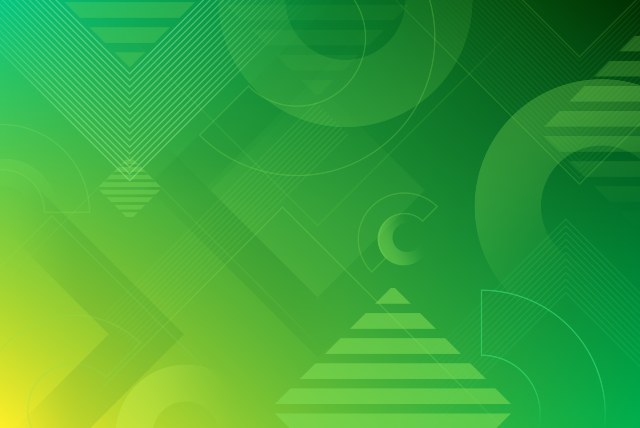
Give the GLSL for this background, as a Shadertoy shader.

```glsl
// Green to yellow gradient field overlaid with translucent rings, striped
// diamonds, hatched chevrons and thin outlines. A quadratic colour mesh forms
// the base; every overlay is a distance function blended with a soft alpha.

#define LIGHT vec3(0.52, 0.88, 0.34)
#define DARK vec3(0.02, 0.42, 0.12)
#define MINT vec3(0.25, 0.92, 0.50)
#define LEMON vec3(0.80, 0.95, 0.32)
#define LINE_WIDTH 0.0004
#define LINE_ALPHA 0.25
#define STRIPE_PERIOD 0.0586
#define STRIPE_DUTY 0.62
#define PIXEL (1.0 / iResolution.y)
#define DIAG 0.7071

// Parabola weights through the values at 0, 0.5 and 1.
vec3 meshWeights(float t) {
    return vec3((1.0 - t) * (1.0 - 2.0 * t), 4.0 * t * (1.0 - t), t * (2.0 * t - 1.0));
}

vec3 gradientMesh(vec2 uv) {
    vec3 wx = meshWeights(uv.x), wy = meshWeights(uv.y);
    mat3 low = mat3(1.0, 0.94, 0.16, 0.42, 0.76, 0.21, 0.0, 0.69, 0.30);
    mat3 middle = mat3(0.46, 0.80, 0.25, 0.18, 0.61, 0.21, 0.0, 0.45, 0.17);
    mat3 high = mat3(0.02, 0.78, 0.52, 0.03, 0.50, 0.19, 0.0, 0.18, 0.0);
    return clamp(mat3(low * wx, middle * wx, high * wx) * wy, 0.0, 1.0);
}

// Coverage helpers
float fill(float d) { return smoothstep(0.5, -0.5, d / PIXEL); }
float stroke(float d) { return 1.0 - smoothstep(LINE_WIDTH, LINE_WIDTH + PIXEL, abs(d)); }
float band(float d, float lo, float hi) { return fill(lo - d) * fill(d - hi); }

// Distance shapes
float ring(vec2 q, float inner, float outer) {
    return abs(length(q) - 0.5 * (inner + outer)) - 0.5 * (outer - inner);
}
float halfRing(vec2 q, float inner, float outer, vec2 side) {
    return max(ring(q, inner, outer), -dot(q, side));
}
float diamond(vec2 q, float r) { return (abs(q.x) + abs(q.y) - r) * DIAG; }

// Diamond cut into horizontal bars, with a gap across its centre.
float barredDiamond(vec2 q, float r, float period) {
    float bar = abs(fract(q.y / period) - 0.5) - 0.5 * STRIPE_DUTY;
    return fill(diamond(q, r)) * fill(bar * period);
}

// Parallel lines from 0 to depth along d.
float hatch(float d, float depth, float period) {
    float nearest = (fract(d / period + 0.5) - 0.5) * period;
    return stroke(nearest * DIAG) * band(d, -0.5 * period, depth);
}

// Chevron with its tip at the origin; opening is +1 for up, -1 for down.
float chevron(vec2 q, float opening) { return q.y * opening - abs(q.x); }

// Chevron line that fades along both arms.
float chevronLine(vec2 q, float opening, float reach) {
    return stroke(chevron(q, opening) * DIAG) * smoothstep(reach, reach * 0.6, abs(q.x));
}

void mainImage(out vec4 fragColor, in vec2 fragCoord) {
    vec2 p = fragCoord / iResolution.y;
    vec3 col = gradientMesh(fragCoord / iResolution.xy);
    vec2 q;

    // Broad translucent diamonds and dark bands
    q = p - vec2(0.742, 0.555);
    col = mix(col, LIGHT, 0.10 * fill(diamond(q, 0.25)) * smoothstep(0.3, -0.1, q.y));
    float arrow = p.x + abs(p.y - 0.219);
    col = mix(col, DARK, 0.11 * band(arrow, 0.254, 0.43) * smoothstep(0.0, 0.2, p.x));
    q = p - vec2(0.742, 0.305);
    col = mix(col, DARK, 0.10 * band(chevron(q, 1.0), -0.14, 0.0)
        * smoothstep(0.45, 0.2, abs(q.x)) * smoothstep(0.1, -0.1, q.x));
    col = mix(col, DARK, 0.10 * band(p.x - p.y, -0.22, -0.08) * smoothstep(0.5, 0.65, p.y));

    // Large rings
    q = p - vec2(0.807, 1.0);
    col = mix(col, LIGHT, fill(ring(q, 0.14, 0.297)) * (0.09 - 0.42 * q.y));
    q = p - vec2(1.406, 0.518);
    col = mix(col, LIGHT, fill(ring(q, 0.142, 0.297)) * 0.29 * smoothstep(-0.16, 0.34, q.y - q.x * 0.75));
    q = p - vec2(0.434, -0.016);
    col = mix(col, LEMON, fill(ring(q, 0.078, 0.164)) * 0.34 * smoothstep(0.13, -0.14, q.x));
    q = p - vec2(0.01, 0.504);
    col = mix(col, LIGHT, fill(ring(q, 0.06, 0.125)) * 0.22 * smoothstep(0.0, 0.14, q.y));

    // Small crescent with an offset opening
    q = p - vec2(0.943, 0.441);
    float crescent = max(length(q) - 0.061, 0.034 - length(q - vec2(0.008, 0.004)));
    col = mix(col, LIGHT, fill(crescent) * 0.45 * smoothstep(0.04, -0.06, q.x + 0.5 * q.y));

    // Barred diamonds
    q = p - vec2(0.918, 0.045);
    col = mix(col, LIGHT, barredDiamond(q, 0.287, STRIPE_PERIOD) * 0.52);
    q = p - vec2(0.303, 1.006);
    col = mix(col, LIGHT, barredDiamond(q, 0.164, STRIPE_PERIOD) * 0.24);
    q = p - vec2(1.543, 0.693);
    col = mix(col, LIGHT, barredDiamond(q, 0.283, STRIPE_PERIOD) * 0.24 * smoothstep(-0.26, 0.1, q.y));
    q = p - vec2(0.742, 1.0);
    col = mix(col, LIGHT, barredDiamond(q, 0.225, STRIPE_PERIOD) * 0.06);
    q = p - vec2(0.303, 0.56);
    col = mix(col, LIGHT, barredDiamond(q, 0.075, 0.0176) * 0.36);

    // Hatched chevrons and the central diagonal hatch
    q = p - vec2(0.303, 0.578);
    float lines = hatch(chevron(q, 1.0), 0.26, 0.0156) * smoothstep(0.46, 0.1, abs(q.x));
    col = mix(col, vec3(0.65, 0.97, 0.65), 0.40 * lines);
    q = p - vec2(1.322, 0.488);
    col = mix(col, MINT, 0.14 * hatch(chevron(q, -1.0), 0.18, 0.0156) * smoothstep(0.45, 0.05, abs(q.x)));
    q = p - vec2(1.354, 0.57);
    col = mix(col, LIGHT, 0.07 * hatch(chevron(q, 1.0), 0.3, 0.0137) * smoothstep(0.45, 0.1, abs(q.x)));
    col = mix(col, LIGHT, 0.13 * hatch(p.x - p.y + 0.02, 0.15, 0.0146) * band(p.x + p.y, 0.5, 1.5));

    // Thin chevrons and outlined half rings
    lines = chevronLine(p - vec2(0.66, 0.516), -1.0, 0.6) + 0.8 * chevronLine(p - vec2(0.121, 0.496), -1.0, 0.45);
    lines += 0.5 * (chevronLine(p - vec2(0.742, 0.473), 1.0, 0.5) + chevronLine(p - vec2(1.354, 0.57), 1.0, 0.55));
    lines += 0.6 * chevronLine(p - vec2(1.354, 0.867), 1.0, 0.3) + 0.5 * chevronLine(p - vec2(0.303, 0.635), -1.0, 0.5);
    lines += stroke(halfRing(p - vec2(0.694, 0.912), 0.16, 0.322, vec2(DIAG, -DIAG)));
    lines += stroke(halfRing(p - vec2(0.172, 0.043), 0.107, 0.22, vec2(-DIAG, DIAG)));
    lines += stroke(halfRing(p - vec2(0.945, 0.441), 0.06, 0.108, vec2(-DIAG, DIAG)));
    lines += stroke(halfRing(p - vec2(0.004, 0.504), 0.1, 0.205, vec2(0.0, 1.0)));
    col = mix(col, LIGHT, LINE_ALPHA * min(lines, 1.3));
    q = p - vec2(1.125, 0.033);
    col = mix(col, MINT, 0.5 * stroke(max(ring(q, 0.137, 0.289), -q.x)) * smoothstep(-0.06, 0.1, q.y));

    fragColor = vec4(col, 1.0);
}
```
